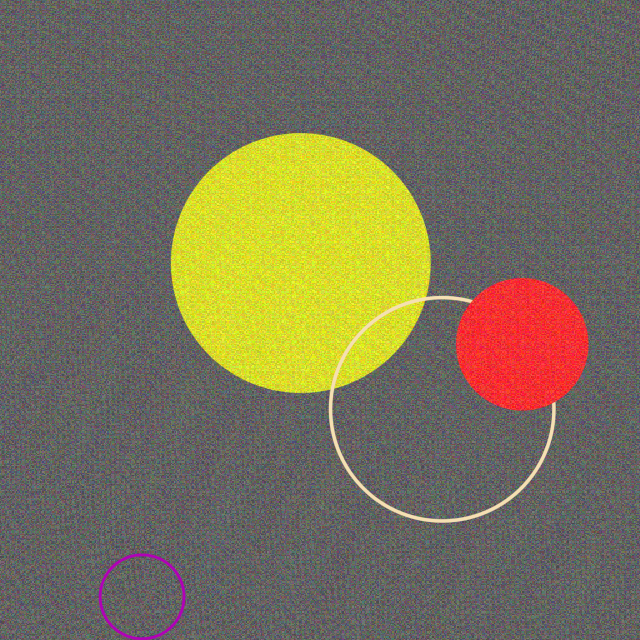
Give the GLSL for this background, as a Shadertoy shader.

```glsl
// Two grainy discs and two thin clean rings on a grey field of coloured grain.
// Circle distances give the shapes, layered from back to front; a sine hash
// on a fine grid gives each colour channel its own grain.

float hash(vec2 p) {
    return fract(sin(dot(p, vec2(127.1, 311.7))) * 43758.5453);
}

// Independent red, green and blue noise, each from -1 to 1
vec3 colourGrain(vec2 cell) {
    return 2.0 * vec3(hash(cell), hash(cell + 37.3), hash(cell + 91.7)) - 1.0;
}

// Coverage of a shape from its signed distance, softened at the edge
float cover(float dist) {
    float soft = max(0.0012, 0.75 / iResolution.y);
    return 1.0 - smoothstep(-soft, soft, dist);
}

float disc(vec2 p, vec2 centre, float radius) {
    return cover(length(p - centre) - radius);
}

float ring(vec2 p, vec2 centre, float radius, float halfWidth) {
    return cover(abs(length(p - centre) - radius) - halfWidth);
}

void mainImage(out vec4 fragColor, in vec2 fragCoord) {
    vec2 uv = fragCoord / iResolution.xy;
    vec2 p = (uv - 0.5) * vec2(iResolution.x / iResolution.y, 1.0) + 0.5;
    vec3 grain = 0.115 * colourGrain(floor(p * 512.0));

    // Grey field
    vec3 colour = vec3(0.387) + grain;

    // Large yellow disc
    vec3 yellow = vec3(0.85, 0.87, 0.17) + grain;
    colour = mix(colour, yellow, disc(p, vec2(0.470, 0.589), 0.203));

    // Cream ring over the yellow, tucked behind the red
    colour = mix(colour, vec3(0.96, 0.88, 0.70), ring(p, vec2(0.691, 0.3605), 0.1745, 0.0028));

    // Small red disc
    vec3 red = vec3(0.97, 0.19, 0.20) + grain;
    colour = mix(colour, min(red, 1.0), disc(p, vec2(0.816, 0.462), 0.1035));

    // Magenta ring near the lower left
    colour = mix(colour, vec3(0.70, 0.0, 0.72), ring(p, vec2(0.222, 0.0675), 0.0655, 0.0022));

    fragColor = vec4(colour, 1.0);
}
```
